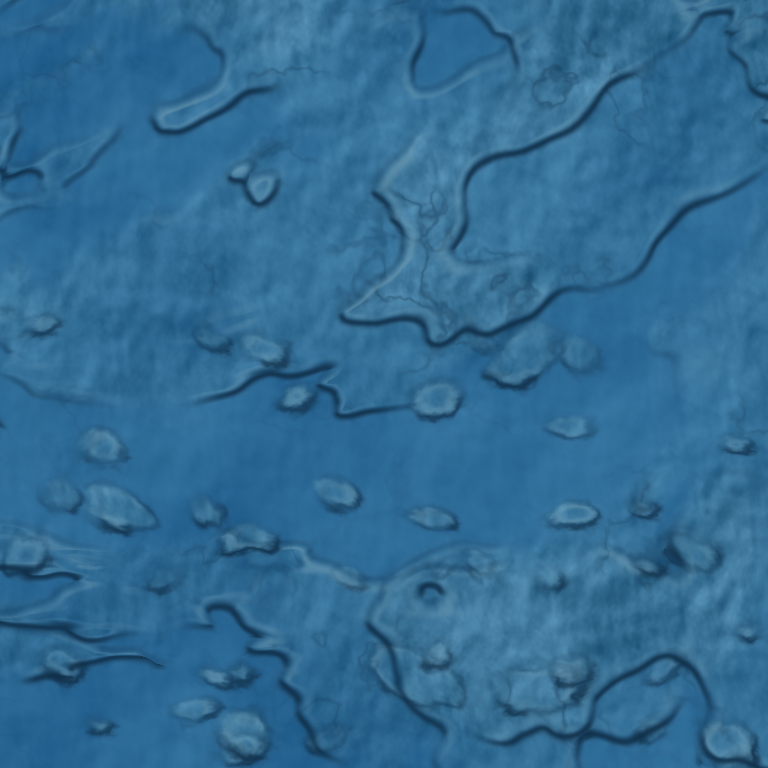
This texture is drawn by a three.js fragment shader. Its source:

```glsl
// Weathered blue paint with flaking layers, broken cracks and blistered chips.
#define DEEP_BLUE vec3(0.130, 0.370, 0.560)
#define CLEAR_BLUE vec3(0.190, 0.440, 0.615)
#define DULL_BLUE vec3(0.175, 0.395, 0.535)
#define DUSTY_BLUE vec3(0.275, 0.500, 0.640)
#define SHADOW vec3(0.060, 0.180, 0.280)
#define CHALK vec3(0.440, 0.610, 0.690)
#define GRAIN_SCALE 34.0
#define GRAIN_STRENGTH 0.26
#define CRACK_WIDTH 0.0050
#define CRACK_STRENGTH 0.85
#define CHIP_STRENGTH 0.85

varying vec2 vUv;

float hash(vec2 p) {
  vec3 q = fract(p.xyx * 0.1031);
  q += dot(q, q.yzx + 33.33);
  return fract((q.x + q.y) * q.z);
}

float noise(vec2 p) {
  vec2 cell = floor(p), f = fract(p);
  f = f * f * (3.0 - 2.0 * f);
  float low = mix(hash(cell), hash(cell + vec2(1.0, 0.0)), f.x);
  float high = mix(hash(cell + vec2(0.0, 1.0)), hash(cell + 1.0), f.x);
  return mix(low, high, f.y);
}

float fbm(vec2 p) {
  float sum = 0.0, weight = 0.533;
  for (int i = 0; i < 4; i++) {
    sum += weight * noise(p);
    p = mat2(0.8, 0.6, -0.6, 0.8) * p * 2.03 + 17.3;
    weight *= 0.5;
  }
  return sum;
}

float bell(float x, float width) {
  return exp(-x * x / (width * width));
}

// Paint thickness: stretched along lines that rise above and fall below.
float thickness(vec2 p, float seed) {
  vec2 c = p - 0.5;
  float angle = mix(-0.45, 0.5, smoothstep(-0.1, 0.8, p.y));
  vec2 q = vec2(cos(angle) * c.x + sin(angle) * c.y, cos(angle) * c.y - sin(angle) * c.x);
  return fbm(q * vec2(2.6, 5.2) + seed) + 0.10 * dot(c, vec2(0.8, 0.7));
}

// Layer edge: x = signed distance, y = how far the edge faces down.
vec2 layerEdge(vec2 p, float seed) {
  float e = 0.003;
  float f = thickness(p, seed);
  vec2 slope = vec2(thickness(p + vec2(e, 0.0), seed), thickness(p + vec2(0.0, e), seed)) - f;
  slope /= e;
  float steep = length(slope) + 0.001;
  return vec2((f - 0.5) / max(steep, 1.0), slope.y / steep);
}

// Scattered chips: x = shadow, y = highlight, z = covered area.
vec3 chips(vec2 p, float count, float seed) {
  vec3 result = vec3(0.0);
  vec2 home = floor(p * count);
  for (int j = -1; j <= 1; j++) {
    for (int i = -1; i <= 1; i++) {
      vec2 cell = home + vec2(float(i), float(j));
      vec2 id = cell + seed;
      vec2 center = (cell + 0.15 + 0.7 * vec2(hash(id), hash(id + 41.7))) / count;
      float present = step(hash(id + 73.1), 0.62 * smoothstep(0.72, 0.45, center.y));
      float radius = mix(0.13, 0.30, hash(id + 11.9)) / count;
      float turn = 1.6 * (hash(id + 29.3) - 0.5);
      vec2 d = p - center;
      vec2 q = mat2(cos(turn), -sin(turn), sin(turn), cos(turn)) * d / radius;
      q *= vec2(0.85, mix(0.95, 1.7, hash(id + 57.7)));
      float wobble = 0.9 * (fbm(q * 1.3 + id * 7.0) - 0.5);
      float dist = (length(q) - 1.0 + wobble) * radius;
      float below = smoothstep(-0.5, 0.8, -d.y / radius + 0.3 * d.x / radius);
      float broken = smoothstep(0.25, 0.6, noise(p * 28.0 + id));
      float rim = bell(dist, 0.0065) * (0.25 + 0.75 * below) * (0.4 + 0.6 * broken);
      float lip = bell(dist + 0.012, 0.007) * (0.3 + 0.7 * broken);
      result = max(result, present * vec3(rim, lip, smoothstep(0.004, -0.008, dist)));
    }
  }
  return result;
}

void main() {
  vec2 p = vUv + 0.012 * (vec2(noise(vUv * 16.0), noise(vUv * 16.0 + 31.0)) - 0.5);

  // Two overlapping layers leave broken cracks and pale lips.
  float rough = 0.0, crack = 0.0, lip = 0.0;
  for (int i = 0; i < 2; i++) {
    float seed = 13.7 + 24.6 * float(i);
    vec2 edge = layerEdge(p, seed);
    float gate = smoothstep(0.42, 0.66, noise(p * 6.0 + seed));
    float facing = smoothstep(-0.5, 0.7, edge.y);
    rough += 0.5 * smoothstep(-0.025, 0.035, edge.x);
    crack = max(crack, bell(edge.x, CRACK_WIDTH) * gate * (0.25 + 0.75 * facing));
    lip = max(lip, bell(edge.x - 0.011, 0.006) * gate * (1.0 - 0.4 * facing));
  }
  vec3 chip = max(chips(p, 5.0, 3.0), 0.85 * chips(p, 10.0, 64.0));
  rough = clamp(max(rough, 0.8 * chip.z), 0.0, 1.0);

  // Smooth paint and dusty worn paint.
  float cloud = smoothstep(0.28, 0.72, fbm(p * 5.0 + 80.0));
  float mottle = smoothstep(0.25, 0.75, fbm(p * vec2(15.0, 11.0) + 51.0));
  vec3 smoothPaint = mix(DEEP_BLUE, CLEAR_BLUE, 0.7 * cloud + 0.3 * mottle);
  vec3 wornPaint = mix(DULL_BLUE, DUSTY_BLUE, 0.45 * cloud + 0.55 * mottle);
  vec3 color = mix(smoothPaint, wornPaint, 0.12 + 0.85 * rough);

  // Embossed grain and short wrinkles.
  vec2 grainScale = GRAIN_SCALE * vec2(1.15, 0.85);
  vec2 light = vec2(-0.004, 0.006);
  float relief = fbm((p - light) * grainScale) - fbm((p + light) * grainScale);
  color += GRAIN_STRENGTH * relief * mix(0.22, 1.0, rough) * vec3(0.9, 1.0, 1.0);
  float wrinkle = bell(fbm(p * 17.0 + 9.0) - 0.5, 0.035) * smoothstep(0.5, 0.7, noise(p * 11.0 + 5.0));
  color = mix(color, SHADOW, 0.32 * wrinkle * (0.2 + 0.8 * rough));

  // Chalky lips first, then shadows on top.
  color = mix(color, CHALK, 0.38 * lip * (0.5 + mottle));
  color = mix(color, CHALK, 0.55 * chip.y * (0.4 + 0.6 * mottle));
  color = mix(color, SHADOW, CRACK_STRENGTH * crack);
  color = mix(color, SHADOW, CHIP_STRENGTH * chip.x);
  gl_FragColor = vec4(clamp(color, 0.0, 1.0), 1.0);
}
```
